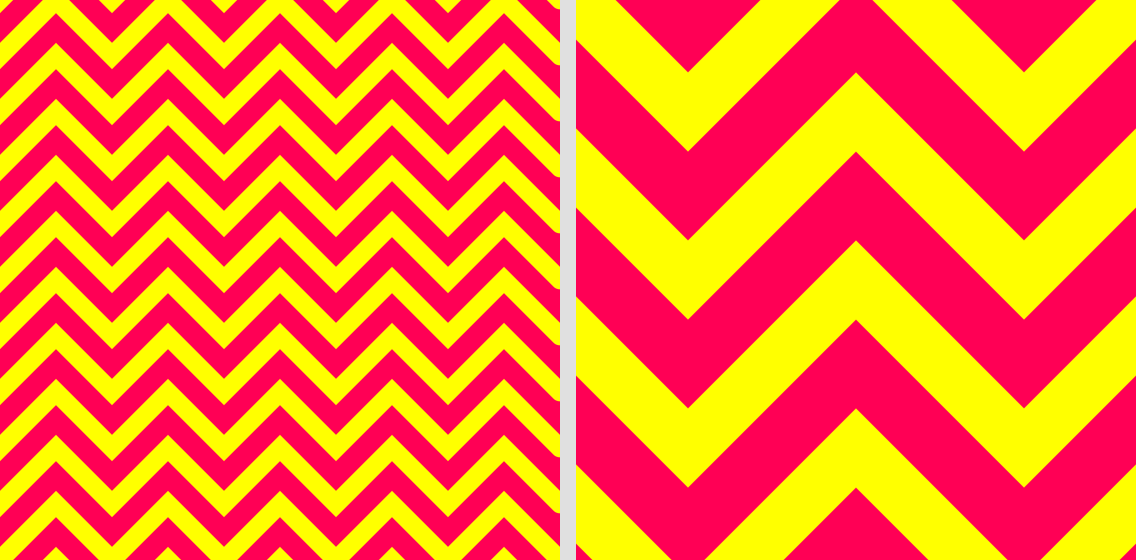
Left, the full canvas; right, a detail of the centre.
Write a Shadertoy shader that draws this pattern.

```glsl
const vec3 PINK = vec3(1.0, 0.0, 0.333);
const vec3 YELLOW = vec3(1.0, 1.0, 0.0);
const float ZIGZAGS_ACROSS = 5.0;
const float STRIPES_DOWN = 10.0;
const float STRIPE_HALF_WIDTH = 1.0 / 60.0;

// Triangle wave of unit slope: valleys at multiples of the period
float zigzag(float x, float period) {
    return 0.5 * period - abs(mod(x, period) - 0.5 * period);
}

// Signed offset to the nearest multiple of the spacing
float foldNearest(float v, float spacing) {
    return mod(v + 0.5 * spacing, spacing) - 0.5 * spacing;
}

// Distance to the stripe centrelines, which stop at x = endX
float chevronDistance(vec2 p, float period, float spacing, float endX) {
    float rise = foldNearest(p.y - zigzag(p.x, period), spacing);
    float alongX = p.x - endX;
    vec2 fromEnd = vec2(alongX, rise - alongX);

    // Round cap beyond the end of the last downward stroke
    bool pastEnd = fromEnd.x > fromEnd.y;
    return pastEnd ? length(fromEnd) : abs(rise) * inversesqrt(2.0);
}

// Antialiased coverage of a stroke
float strokeMask(float dist, float halfWidth, float pixel) {
    return 1.0 - smoothstep(-0.7 * pixel, 0.7 * pixel, dist - halfWidth);
}

void mainImage(out vec4 fragColor, in vec2 fragCoord) {
    vec2 uv = fragCoord / iResolution.xy;
    float pixel = 1.0 / min(iResolution.x, iResolution.y);

    float dist = chevronDistance(uv, 1.0 / ZIGZAGS_ACROSS, 1.0 / STRIPES_DOWN, 1.0);
    float stripe = strokeMask(dist, STRIPE_HALF_WIDTH, pixel);

    fragColor = vec4(mix(PINK, YELLOW, stripe), 1.0);
}
```
